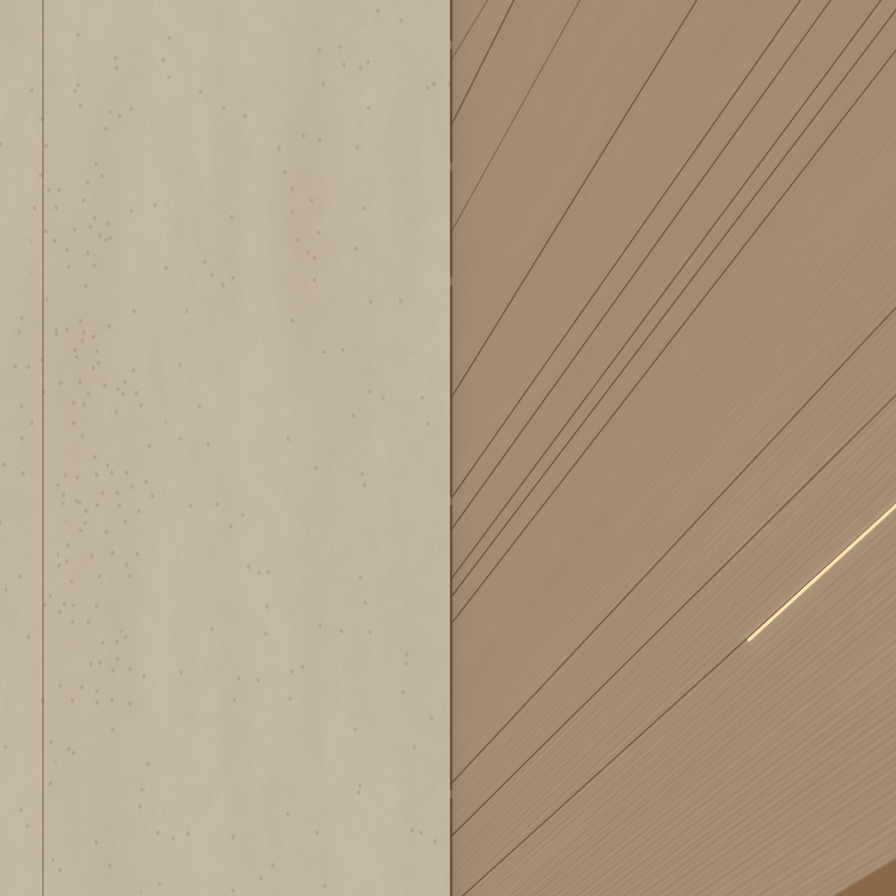
Reproduce this texture procedurally as a three.js fragment shader.

```glsl
varying vec2 vUv;

const vec3 PLASTER = vec3(0.765, 0.715, 0.645);
const vec3 PLASTER_STAIN = vec3(0.69, 0.61, 0.53);
const vec3 PIT = vec3(0.55, 0.48, 0.41);
const vec3 WOOD = vec3(0.64, 0.55, 0.45);
const vec3 WOOD_CORNER = vec3(0.54, 0.41, 0.29);
const vec3 GROOVE = vec3(0.40, 0.29, 0.21);
const vec3 LAMP = vec3(1.0, 0.89, 0.69);

const float PANEL_X = 0.503;
const float SEAM_X = 0.048;
const float GROOVE_HALF = 0.0009;
const float LAMP_HALF = 0.0018;
const float FAN_SLOPE = 0.92;
const float FAN_SPREAD = 1.25;
const float CORNER_FAN = -0.256;
const vec2 LAMP_START = vec2(0.836, 0.286);
const vec2 LAMP_END = vec2(1.01, 0.445);

// Each groove: height at the panel edge, slope
const int GROOVES = 12;
const vec2 groove[GROOVES] = vec2[GROOVES](
  vec2(0.932, 1.65), vec2(0.859, 2.0), vec2(0.740, 1.80), vec2(0.555, 1.62),
  vec2(0.443, 1.427), vec2(0.408, 1.396), vec2(0.353, 1.347), vec2(0.333, 1.32),
  vec2(0.303, 1.29), vec2(0.125, 1.07), vec2(0.066, 0.992), vec2(-0.012, 0.905));

vec2 hash2(vec2 p) {
  vec3 q = fract(p.xyx * vec3(0.1031, 0.1030, 0.0973));
  q += dot(q, q.yzx + 33.33);
  return fract((q.xx + q.yz) * q.zy);
}

// Distance to the nearest cell point, and that cell's random value
vec2 cellular(vec2 p) {
  vec2 cell = floor(p);
  vec2 nearest = vec2(9.0, 0.0);
  for (int j = -1; j <= 1; j++) {
    for (int i = -1; i <= 1; i++) {
      vec2 c = cell + vec2(i, j);
      vec2 jitter = hash2(c);
      float d = length(c + jitter - p);
      if (d < nearest.x) nearest = vec2(d, hash2(c + 71.0).x);
    }
  }
  return nearest;
}

float layeredSines(vec2 p) {
  float sum = 0.0;
  float gain = 0.5;
  for (int i = 0; i < 5; i++) {
    sum += gain * sin(p.x + 1.7 * sin(p.y)) * cos(p.y + 1.3 * sin(p.x * 0.7));
    p = mat2(1.6, 1.1, -1.1, 1.6) * p + 2.3;
    gain *= 0.6;
  }
  return sum;
}

float stroke(float dist, float halfWidth, float px) {
  return clamp((halfWidth - dist) / px + 0.5, 0.0, 1.0);
}

float segmentDistance(vec2 p, vec2 a, vec2 b) {
  vec2 ab = b - a;
  return length(p - a - ab * clamp(dot(p - a, ab) / dot(ab, ab), 0.0, 1.0));
}

float patchMask(vec2 p, vec2 center, vec2 size) {
  vec2 q = (p - center) / size;
  return exp(-dot(q, q));
}

vec3 plaster(vec2 p, float px) {
  float streaks = layeredSines(p * vec2(34.0, 5.0));
  float mottle = layeredSines(p * vec2(75.0, 48.0) + 4.0);
  float fine = cellular(p * 230.0).x - 0.5;
  vec3 color = PLASTER + 0.013 * streaks + 0.009 * mottle + 0.014 * fine;

  // Worn bands
  float worn = patchMask(p, vec2(0.10, 0.45), vec2(0.05, 0.38));
  float blush = patchMask(p, vec2(0.345, 0.75), vec2(0.035, 0.17));
  float stain = (0.25 * worn + 0.32 * blush) * (0.65 + 0.7 * mottle);
  color = mix(color, PLASTER_STAIN, clamp(stain, 0.0, 1.0));

  // Scattered pits
  vec2 pit = cellular(p * vec2(95.0, 75.0));
  float chosen = step(0.965 - 0.3 * worn - 0.1 * blush, pit.y);
  float spot = 1.0 - smoothstep(0.06, 0.30, pit.x);
  color = mix(color, PIT, 0.33 * chosen * spot);
  return mix(color, GROOVE, 0.5 * stroke(abs(p.x - SEAM_X), GROOVE_HALF, px));
}

vec3 wood(vec2 p, float px) {
  // Fan coordinate, constant along every grain line
  float dx = p.x - PANEL_X;
  float fan = (p.y - FAN_SLOPE * dx) / (1.0 + FAN_SPREAD * dx);
  float wobble = layeredSines(vec2(fan * 40.0, p.x * 6.0));
  float grain = sin(fan * 1150.0 + 2.5 * wobble) + 0.7 * sin(fan * 713.0 - 3.0 * wobble);
  float strength = mix(0.004, 0.014, smoothstep(0.3, -0.2, fan));
  vec3 color = WOOD + strength * grain + 0.009 * wobble;
  color += 0.012 * (cellular(vec2(fan * 330.0, p.x * 55.0)).x - 0.5);

  // Dark lower corner
  color = mix(color, WOOD_CORNER, smoothstep(0.002, -0.002, fan - CORNER_FAN));

  for (int i = 0; i < GROOVES; i++) {
    float slope = groove[i].y;
    float d = abs(p.y - groove[i].x - slope * dx) / sqrt(1.0 + slope * slope);
    float depth = (i == 0 || i == 2) ? 0.45 : 0.72;
    color = mix(color, GROOVE, depth * stroke(d, GROOVE_HALF, px));
  }

  // Lit inlay
  float lampDist = segmentDistance(p, LAMP_START, LAMP_END);
  color += 0.07 * LAMP * exp(-lampDist * 170.0);
  return mix(color, LAMP, stroke(lampDist, LAMP_HALF, px));
}

void main() {
  float px = max(fwidth(vUv.x), 0.0002);
  float panel = clamp((vUv.x - PANEL_X) / px + 0.5, 0.0, 1.0);
  vec3 color = mix(plaster(vUv, px), wood(vUv, px), panel);

  // Shadow gap, with small chips along it
  float chip = step(0.93, hash2(vec2(floor(vUv.y * 110.0), 3.0)).x);
  float gap = stroke(abs(vUv.x - PANEL_X - 0.0005), 0.0014, px);
  color = mix(color, GROOVE, gap * (0.85 - 0.4 * chip));
  color *= 1.0 - 0.07 * panel * exp(-max(vUv.x - PANEL_X, 0.0) * 90.0);
  gl_FragColor = vec4(color, 1.0);
}
```
